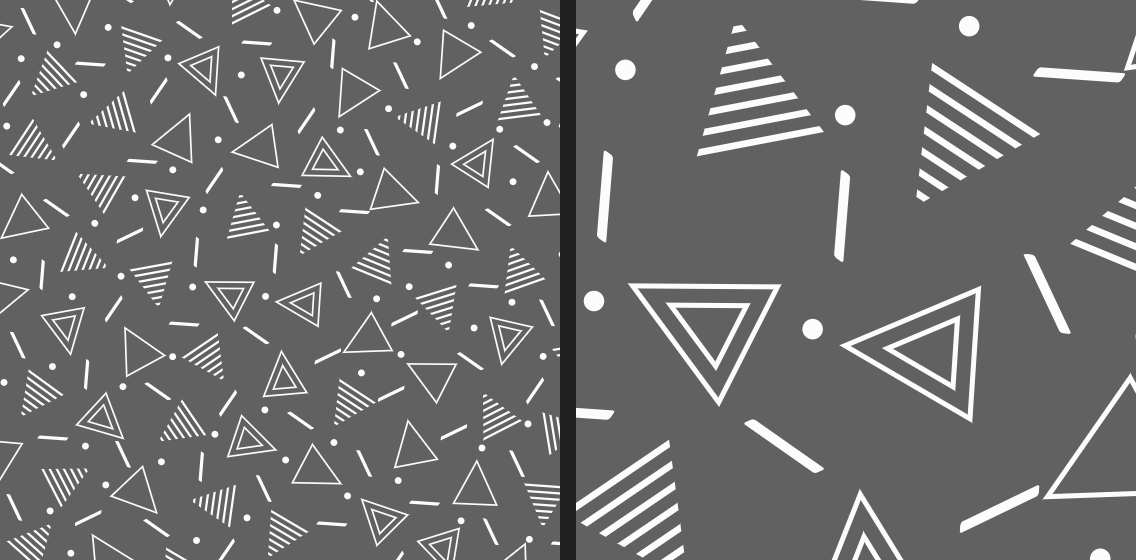
Left: the whole. Right: its middle third, enlarged.
A WebGL 1 fragment shader for this pattern:

```glsl
precision highp float;
// Scattered white triangles (outlined, nested, hatched), dashes and dots on grey.

uniform vec2 u_resolution;

const float CELLS = 7.7;   // lattice cells across the canvas
const float TILT = 0.36;   // lattice rotation, hides the rows
const float INRADIUS = 0.0238;

vec2 hash2(vec2 cell, float seed) {
  vec2 q = vec2(dot(cell, vec2(127.1, 311.7)), dot(cell, vec2(269.5, 183.3)));
  return fract(sin(q + seed * 37.7) * 43758.55);
}

mat2 rotation(float a) {
  return mat2(cos(a), sin(a), -sin(a), cos(a));
}

// Gentle shear waves move neighbours together, so shapes keep their distance.
vec2 scatter(vec2 site, vec2 jitter) {
  vec2 wave = vec2(sin(site.y * 0.83 + 1.0), sin(site.x * 1.07 + 2.4));
  return site + 0.23 * wave + 0.1 * (jitter - 0.5);
}

// Isosceles triangle with sharp corners, origin at its incentre.
float triangleDist(vec2 p) {
  return max(-p.y, 0.894 * abs(p.x) + 0.447 * p.y) - INRADIUS;
}

// Distance to one of three triangle styles, chosen by kind in 0..1.
float ornamentDist(vec2 p, float kind) {
  p.y += 0.0051; // turn about the circumcentre
  float body = triangleDist(p);
  if (kind < 0.48) {
    // Stripes run parallel to the base and taper towards the apex.
    float period = 0.0113;
    float across = mod(p.y + INRADIUS - 0.002 + 0.5 * period, period) - 0.5 * period;
    return max(body, abs(across) - 0.002);
  }
  float outline = abs(body) - 0.0015;
  float inner = abs(body + 0.0113) - 0.0015;
  return kind < 0.74 ? outline : min(outline, inner);
}

// Short bar with slanted, slightly rounded ends.
float dashDist(vec2 p) {
  p.x -= 0.6 * p.y;
  vec2 q = abs(p) - vec2(0.0245, 0.0013);
  return length(max(q, 0.0)) + min(max(q.x, q.y), 0.0) - 0.0016;
}

void main() {
  float side = min(u_resolution.x, u_resolution.y);
  vec2 p = rotation(TILT) * (gl_FragCoord.xy / side) * CELLS + 20.0;
  float dist = 1.0;

  for (int j = -1; j <= 1; j++) {
    for (int i = -1; i <= 1; i++) {
      vec2 cell = floor(p) + vec2(float(i), float(j));
      vec2 pick = hash2(cell, 1.0);
      vec2 turn = hash2(cell, 2.0);

      // Triangle in the middle of the cell
      vec2 local = (p - scatter(cell + 0.5, hash2(cell, 3.0))) / CELLS;
      dist = min(dist, ornamentDist(rotation(turn.x * 6.2832) * local, pick.x));

      // Dash at the cell corner, in one of six directions
      local = (p - scatter(cell, hash2(cell, 4.0))) / CELLS;
      float angle = floor(turn.y * 6.0) * 0.52 - 0.07 + TILT;
      dist = min(dist, dashDist(rotation(-angle) * local));

      // Dot on one of two cell edges
      vec2 edge = pick.y < 0.5 ? vec2(0.5, 0.0) : vec2(0.0, 0.5);
      local = (p - scatter(cell + edge, hash2(cell, 5.0))) / CELLS;
      dist = min(dist, length(local) - 0.0061);
    }
  }

  vec3 ground = vec3(0.38);
  vec3 ink = vec3(0.99);
  float coverage = clamp(0.5 - dist * side, 0.0, 1.0);
  gl_FragColor = vec4(mix(ground, ink, coverage), 1.0);
}
```
